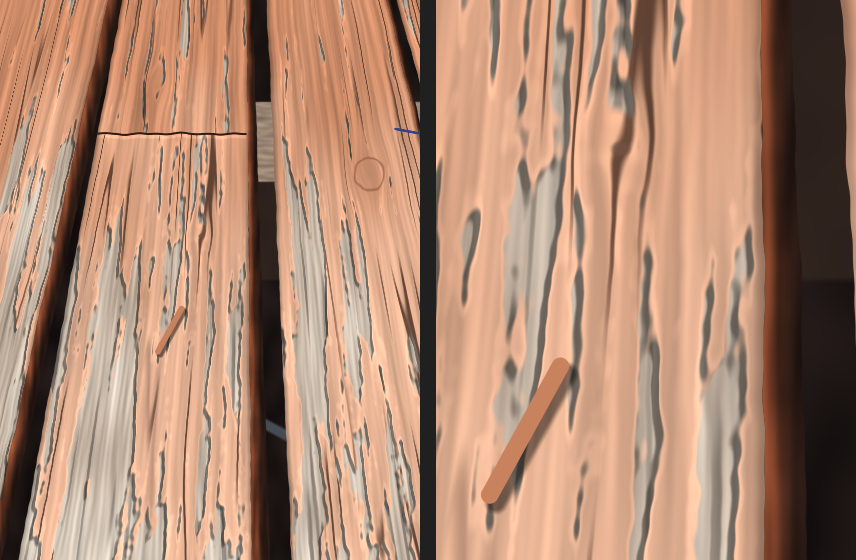
Left, the full canvas; right, a detail of the centre.
Give the GLSL for this texture, as a WebGL 1 fragment shader.

```glsl
precision highp float;
// Weathered deck boards in perspective, with peeling terracotta paint over grey wood.
uniform vec2 u_resolution;

vec2 gradient(vec2 cell) {
  float a = 6.28318 * fract(sin(dot(cell, vec2(127.1, 311.7))) * 43758.5);
  return vec2(cos(a), sin(a));
}

// Gradient noise, roughly -0.7 to 0.7
float noise(vec2 p) {
  vec2 i = floor(p), f = fract(p), w = f * f * f * (f * (f * 6.0 - 15.0) + 10.0);
  vec2 e = vec2(1.0, 0.0);
  float low = mix(dot(gradient(i), f), dot(gradient(i + e), f - e), w.x);
  float high = mix(dot(gradient(i + e.yx), f - e.yx), dot(gradient(i + 1.0), f - 1.0), w.x);
  return mix(low, high, w.y);
}

float band(float x, float lo, float hi, float soft) {
  return smoothstep(lo - soft, lo + soft, x) * (1.0 - smoothstep(hi - soft, hi + soft, x));
}

float segment(vec2 p, vec2 a, vec2 b) {
  vec2 ab = b - a;
  return length(p - a - ab * clamp(dot(p - a, ab) / dot(ab, ab), 0.0, 1.0));
}

// Positive where paint is gone; strip = centre, half width, start of a worn lane
float peel(vec2 g, vec3 strip, float seed) {
  vec2 s = g + seed * vec2(7.3, 3.1);
  float n = noise(s * vec2(27.0, 2.8)) + 0.6 * noise(s * vec2(66.0, 6.0))
          + 0.35 * noise(s * vec2(130.0, 17.0)) + 0.14 * noise(s * vec2(75.0, 60.0));
  float d = (g.x / 0.32 - strip.x) / strip.y;
  float lane = exp(-d * d) * smoothstep(strip.z, strip.z + 0.15, g.y);
  return n - 0.43 + 0.3 * g.y + 0.55 * lane;
}

vec3 surface(vec2 g, vec3 strip, float seed) {
  vec2 s = g + seed * vec2(5.7, 2.3);
  s.x += 0.006 * noise(s * vec2(5.0, 4.0));
  float ridge = noise(s * vec2(72.0, 2.2));
  float fine = noise(s * vec2(180.0, 7.0));
  float blotch = noise(s * vec2(9.0, 5.0));

  // Paint follows the ridges and fades toward the viewer
  vec3 paint = mix(vec3(0.81, 0.55, 0.41), vec3(0.90, 0.70, 0.58), smoothstep(0.0, 0.6, g.y + 0.3 * blotch));
  paint *= 1.0 + 0.24 * ridge + 0.12 * fine;
  float split = 1.0 - smoothstep(0.015, 0.075, abs(noise(s * vec2(40.0, 1.4))));
  split *= smoothstep(0.0, 0.25, noise(s * vec2(24.0, 3.0) + 9.0));
  paint = mix(paint, vec3(0.30, 0.20, 0.15), 0.85 * split);

  // Bare silvery wood with fine dark grain
  vec3 wood = mix(vec3(0.68, 0.60, 0.53), vec3(0.87, 0.82, 0.76),
                  clamp(0.3 + 0.5 * g.y + 0.5 * ridge + 0.6 * blotch, 0.0, 1.0));
  wood *= 1.0 + 0.26 * fine;
  wood *= 1.0 - 0.3 * smoothstep(0.2, 0.45, noise(s * vec2(120.0, 3.0)));

  // Paint film casts a thin shadow and catches light on its rim
  float bare = peel(g, strip, seed);
  float lit = peel(g + vec2(0.004, -0.006), strip, seed);
  wood *= 1.0 - 0.45 * (1.0 - smoothstep(-0.05, 0.08, lit));
  paint *= 1.0 + 0.1 * smoothstep(-0.2, -0.06, bare);
  return mix(paint, wood, smoothstep(-0.05, 0.05, bare));
}

// Edges hold the top position and the slope downward; side is the visible thickness
vec3 board(vec3 under, vec2 p, vec2 leftEdge, vec2 rightEdge, vec3 strip, float side, float seed) {
  float soft = 0.7 / u_resolution.x;
  float wobble = 0.004 * noise(vec2(p.y * 13.0, seed * 9.4)) + 0.002 * noise(vec2(p.y * 50.0, seed));
  float l = leftEdge.x + leftEdge.y * p.y + wobble;
  float r = rightEdge.x + rightEdge.y * p.y - wobble;
  float depth = (p.x - r) / side;
  vec3 sideColor = mix(vec3(0.52, 0.27, 0.17), vec3(0.15, 0.09, 0.07), smoothstep(0.0, 0.8, depth));
  sideColor *= 1.0 + 0.6 * noise(vec2(p.x * 90.0, p.y * 12.0));
  vec3 col = mix(under, sideColor, band(p.x, r, r + side, soft));
  float u = (p.x - l) / (r - l);
  vec3 face = surface(vec2(u * 0.32, p.y), strip, seed);
  face *= 0.72 + 0.28 * smoothstep(0.0, 0.012, min(p.x - l, r - p.x));
  return mix(col, face, band(p.x, l, r, soft));
}

// Grain spreads around a knot
vec2 bend(vec2 p, vec2 knot, float size) {
  vec2 d = (p - knot) * vec2(1.0, 0.8) / size;
  p.x -= 0.75 * (p.x - knot.x) * exp(-dot(d, d));
  return p;
}

void main() {
  vec2 uv = gl_FragCoord.xy / u_resolution;
  vec2 p = vec2(uv.x, 1.0 - uv.y);
  float soft = 0.7 / u_resolution.x;
  vec2 q = bend(bend(bend(p, vec2(0.88, 0.31), 0.04), vec2(0.375, 0.15), 0.03), vec2(0.48, 0.42), 0.025);

  // Dark gaps, cross joist and dim clutter below
  vec3 col = vec3(0.10, 0.075, 0.07) * (1.0 + 0.7 * noise(p * vec2(20.0, 14.0)));
  float inGap = step(0.5, p.x);
  vec3 joist = vec3(0.60, 0.52, 0.45) * (1.0 + 0.3 * noise(p * vec2(25.0, 130.0)));
  col = mix(col, joist, inGap * band(p.y, 0.182, 0.325, 0.002));
  col = mix(col, vec3(0.23, 0.17, 0.14), inGap * band(p.y, 0.325, 0.5, 0.003) * 0.6);
  col = mix(col, vec3(0.27, 0.30, 0.33), inGap * band(p.y + 0.4 * (0.65 - p.x), 0.755, 0.775, 0.004));

  // Four boards; the second is two lengths butted together
  float joint = 0.239 + 0.005 * noise(vec2(p.x * 22.0, 4.0));
  float piece = 2.0 + 3.0 * step(joint, p.y);
  col = board(col, q, vec2(-0.04, -0.37), vec2(0.258, -0.29), vec3(0.85, 0.17, 0.2), 0.035, 1.0);
  col = board(col, q, vec2(0.292, -0.248), vec2(0.587, 0.012), vec3(0.28, 0.25, 0.4), 0.014 + 0.03 * p.y, piece);
  col = board(col, q, vec2(0.635, 0.06), vec2(0.92, 0.32), vec3(0.14, 0.1, 0.2), 0.01, 3.0);
  col = board(col, q, vec2(0.945, 0.36), vec2(1.25, 0.6), vec3(0.5, 0.1, 0.2), 0.01, 4.0);

  // Butt joint with a lit lower lip
  float onSecond = band(p.x, 0.292 - 0.248 * p.y, 0.587, 0.002);
  col *= 1.0 + 0.12 * onSecond * band(p.y, joint, joint + 0.008, 0.002);
  col = mix(col, vec3(0.20, 0.10, 0.07), onSecond * band(p.y, joint - 0.0018, joint + 0.0018, 0.001));

  // Knots: one ringed, one small and dark
  float ring = length((p - vec2(0.88, 0.31)) * vec2(1.0, 1.2)) + 0.006 * noise(p * 45.0);
  col = mix(col, vec3(0.50, 0.32, 0.23), 0.65 * band(ring, 0.033, 0.037, 0.003));
  float knot = length((p - vec2(0.48, 0.422)) * vec2(1.0, 1.7));
  col = mix(col, vec3(0.45, 0.32, 0.26), 0.8 * (1.0 - smoothstep(0.004, 0.010, knot)));

  // Loose paint curl with its shadow, and a short blue pen stroke
  vec2 aspect = vec2(1.0, 1.333), a = vec2(0.432, 0.735), b = vec2(0.376, 0.837);
  float shadow = segment(p * aspect - vec2(0.005, 0.006), a, b);
  col *= 1.0 - 0.5 * (1.0 - smoothstep(0.005, 0.011, shadow));
  float curl = segment(p * aspect, a, b);
  col = mix(col, vec3(0.79, 0.51, 0.37), 1.0 - smoothstep(0.007 - soft, 0.007 + soft, curl));
  float pen = segment(p * aspect, vec2(0.942, 0.307), vec2(0.995, 0.317));
  col = mix(col, vec3(0.20, 0.25, 0.55), 1.0 - smoothstep(0.002, 0.004, pen));

  gl_FragColor = vec4(clamp(col, 0.0, 1.0), 1.0);
}
```
